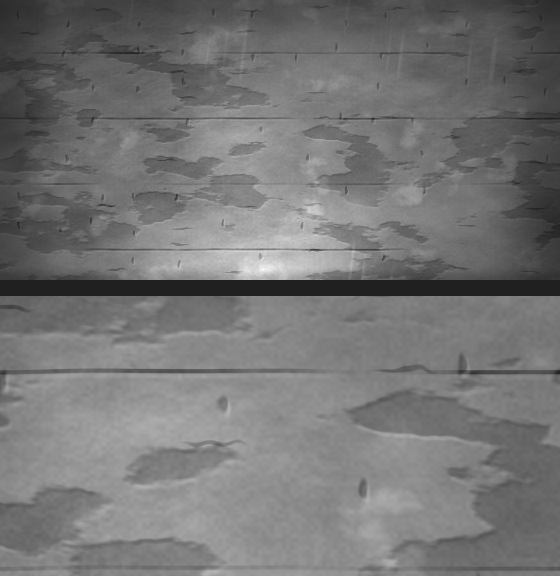
Top, the full canvas; bottom, a detail of the centre.
A Shadertoy shader for this texture:

```glsl
// Draws a weathered grey concrete wall with board seams, flaked plaster and a glow from below.

const float BASE_TONE = 0.285;
const float GLOW_TONE = 0.35;
const float HOT_TONE = 0.17;
const vec2 GLOW_CENTRE = vec2(0.95, 0.25);
const vec2 GLOW_SIZE = vec2(0.80, 0.60);
const vec2 HOT_CENTRE = vec2(0.94, 0.04);
const vec2 HOT_SIZE = vec2(0.30, 0.15);
const float SEAM_START = 0.109;
const float SEAM_STEP = 0.234;
const float SEAM_WIDTH = 0.0022;
const float RELIEF = 0.55;
const float FLAKE_DARK = 0.17;
const float CLOUD = 0.42;
const float GRAIN = 0.07;
const vec2 LIGHT_OFFSET = vec2(-0.003, 0.005);

float hash(vec2 p) {
    return fract(sin(dot(p, vec2(127.1, 311.7))) * 43758.5453);
}

float noise(vec2 p) {
    vec2 i = floor(p);
    vec2 f = fract(p);
    f = f * f * (3.0 - 2.0 * f);
    return mix(mix(hash(i), hash(i + vec2(1, 0)), f.x),
               mix(hash(i + vec2(0, 1)), hash(i + vec2(1, 1)), f.x), f.y);
}

float fbm(vec2 p) {
    float sum = 0.0;
    float amp = 0.5;
    for (int i = 0; i < 5; i++) {
        sum += amp * noise(p);
        p = mat2(1.6, 0.25, -0.25, 1.6) * p * 1.25 + 17.3;
        amp *= 0.5;
    }
    return sum / 0.97;
}

float gauss(vec2 d) {
    return exp(-dot(d, d));
}

// Flat, horizontally stretched areas where the skin has broken off
float flakes(vec2 p) {
    float area = smoothstep(0.32, 0.60, noise(p * vec2(2.6, 4.5) + 4.7));
    float n = fbm(p * vec2(7.0, 17.0) + 31.0);
    return area * smoothstep(0.53, 0.62, n);
}

float surfaceHeight(vec2 p) {
    float rough = fbm(p * vec2(16.0, 24.0) + 9.0);
    float patchy = smoothstep(0.35, 0.75, noise(p * vec2(3.0, 6.0) + 50.0));
    return 0.55 * rough * (0.35 + patchy) - 0.22 * flakes(p);
}

// Short dark chips and cracks, one candidate in each grid cell
float chips(vec2 p, vec2 cells, vec2 size, float share) {
    vec2 g = p * cells;
    vec2 id = floor(g);
    vec2 jitter = 0.3 + 0.4 * vec2(hash(id + 3.1), hash(id + 8.6));
    vec2 d = (fract(g) - jitter) / cells;
    d += 0.010 * (vec2(noise(p * 60.0), noise(p * 60.0 + 40.0)) - 0.5);
    float blot = 1.0 - smoothstep(0.5, 1.2, length(d / size));
    return blot * step(hash(id + 21.0), share);
}

// Faint pale runs, almost upright
float streaks(vec2 p) {
    float x = p.x - 0.12 * p.y;
    float line = smoothstep(0.80, 0.97, noise(vec2(x * 48.0, p.y * 2.5)));
    return line * smoothstep(0.45, 0.75, noise(p * vec2(4.0, 5.0) + 77.0));
}

void mainImage(out vec4 fragColor, in vec2 fragCoord) {
    vec2 p = fragCoord / iResolution.y;
    vec2 uv = fragCoord / iResolution.xy;
    float pixel = 1.0 / iResolution.y;

    // Broad lighting and darkened borders
    float tone = BASE_TONE
        + GLOW_TONE * gauss((p - GLOW_CENTRE) / GLOW_SIZE)
        + HOT_TONE * gauss((p - HOT_CENTRE) / HOT_SIZE);
    vec2 border = min(uv, 1.0 - uv);
    tone *= mix(0.72, 1.0, smoothstep(0.0, 0.13, border.x));
    tone *= mix(0.80, 1.0, smoothstep(0.0, uv.y > 0.5 ? 0.16 : 0.05, border.y));

    // Cloudy stains, flakes and embossed relief
    float shade = 1.0 + CLOUD * (fbm(p * vec2(3.5, 5.5) + 2.0) - 0.5);
    shade += 0.16 * (fbm(p * vec2(14.0, 22.0) + 60.0) - 0.5);
    shade -= FLAKE_DARK * flakes(p);
    shade += RELIEF * (surfaceHeight(p) - surfaceHeight(p + LIGHT_OFFSET));
    shade += 0.12 * streaks(p);
    shade += 0.20 * smoothstep(0.62, 0.80, fbm(p * vec2(8.0, 10.0) + 90.0));

    // Chips: upright nicks and flat gouges, each with a lit rim
    vec2 rim = vec2(0.004, -0.005);
    shade -= 0.30 * chips(p, vec2(7.0, 8.0), vec2(0.006, 0.014), 0.40);
    shade += 0.12 * chips(p - rim, vec2(7.0, 8.0), vec2(0.006, 0.014), 0.40);
    shade -= 0.24 * chips(p + 5.0, vec2(4.0, 13.0), vec2(0.040, 0.004), 0.35);

    // Broken board seams with a pale lower lip
    float row = (p.y - SEAM_START + 0.003 * (noise(vec2(p.x * 9.0, 1.0)) - 0.5)) / SEAM_STEP;
    float board = floor(row + 0.5);
    float d = (row - board) * SEAM_STEP;
    float broken = smoothstep(0.30, 0.65, noise(vec2(p.x * 4.5, board * 7.3 + 2.0)));
    broken *= 0.5 + 0.5 * noise(vec2(p.x * 30.0, board));
    float seam = 1.0 - smoothstep(SEAM_WIDTH - pixel * 0.5, SEAM_WIDTH + pixel, abs(d));
    float lip = 1.0 - smoothstep(0.0, 0.005, abs(d + 0.006));
    shade += broken * (0.10 * lip - 0.42 * seam);

    // Fine grain
    shade += GRAIN * (noise(p * 210.0) - 0.5);

    fragColor = vec4(vec3(clamp(tone * shade, 0.0, 1.0)), 1.0);
}
```
